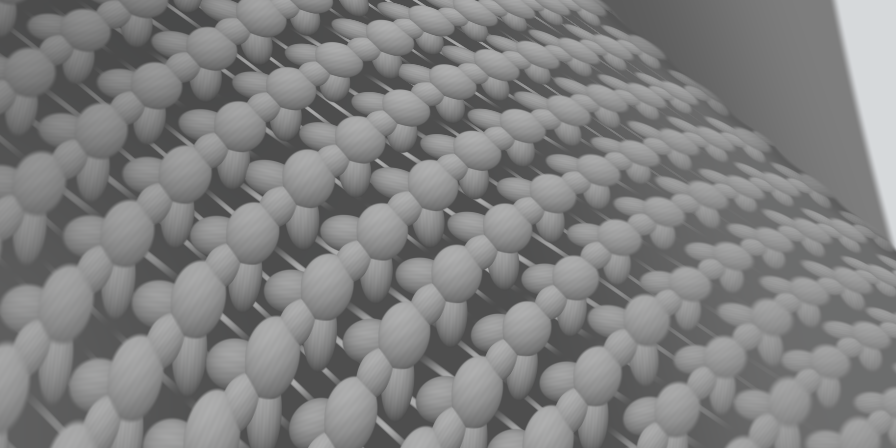
Give the GLSL for this texture, as a WebGL 2 fragment shader.

```glsl
#version 300 es
precision highp float;
// Grey chunky knit seen at an angle: curved ridges of bulging stitches that
// sweep up and flatten toward a diagonal edge, with a plain panel behind.
// A parabola family gives ridge coordinates; ellipsoids in them form stitches.
uniform vec2 u_resolution;
out vec4 outColor;

float hash(vec2 c) {
  return fract(sin(dot(c, vec2(41.3, 289.1))) * 4375.5);
}

// x: signed position along a ridge, y: ridge number (whole on each crest)
vec2 ridgeCoords(vec2 p) {
  float drop = 1.0 - p.y;
  float k = (drop - 0.109) / 0.1016;
  for (int i = 0; i < 12; i++) {
    float bend = 1.51 * pow(0.855, k);
    float d = max(1.354 + 0.1224 * k - p.x, 0.0);
    float err = 0.109 + 0.1016 * k + d * d / bend - drop;
    k -= err / (0.1016 + (0.2448 * d + 0.157 * d * d) / bend);
  }
  return vec2(1.354 + 0.1224 * k - p.x, k);
}

// Lays one lit ellipsoid of yarn over the surface: x height, y tone
void addYarn(inout vec2 surface, vec2 q, vec2 radii, float angle, float lift, float soft) {
  float c = cos(angle), s = sin(angle);
  vec2 l = vec2(c * q.x + s * q.y, c * q.y - s * q.x) / radii;
  float rho = length(l);
  if (rho >= 1.0) return;
  float dome = sqrt(1.0 - rho * rho);
  float z = lift + radii.y * dome;
  vec2 n = vec2(c * l.x - s * l.y, s * l.x + c * l.y);
  float light = dot(vec3(n, dome), normalize(vec3(-0.35, -0.6, 0.7)));
  float fibre = sin(l.y * 23.0 + 2.0 * l.x) * sin(l.y * 9.0 - 3.0 * l.x + lift * 30.0);
  float tone = 0.465 + 0.2 * light + 0.014 * fibre * dome;
  tone *= mix(0.72, 1.0, smoothstep(0.03, 0.36, z));
  float cover = 1.0 - smoothstep(1.0 - soft, 1.0, rho);
  cover *= smoothstep(-0.4 * soft, 0.4 * soft, z - surface.x);
  surface = mix(surface, vec2(z, tone), cover);
}

float knit(vec2 along, float blur) {
  float t = 18.2 * log(1.0 + max(along.x + 0.156, 0.0) / 1.326);
  float k = along.y;

  // Dark valley floor crossed by thin shiny strands
  float strand = smoothstep(0.72, 0.98, sin(t * 17.0 + k * 5.0 + sin(t * 3.1)));
  strand *= 0.5 + 0.5 * sin(t * 2.3 + k * 7.0);
  vec2 surface = vec2(0.0, 0.3 + 0.36 * strand * (1.0 - blur));

  float soft = mix(0.08, 0.35, blur);
  for (int j = -1; j <= 1; j++) {
    float ridge = floor(k + 0.5) + float(j);
    float shifted = t + 0.37 * ridge + 0.3 * hash(vec2(ridge, 3.0));
    for (int i = -1; i <= 1; i++) {
      float stitch = floor(shifted + 0.5) + float(i);
      float vary = hash(vec2(stitch, ridge));
      vec2 q = vec2(shifted - stitch, k - ridge);
      q += 0.07 * (vec2(vary, hash(vec2(ridge, stitch + 9.0))) - 0.5);
      q /= 0.95 + 0.12 * vary;
      // Pair of splayed arms, the fan between them, then the top bulb
      for (float side = -1.0; side < 2.0; side += 2.0)
        addYarn(surface, q - vec2(0.32, 0.25 * side), vec2(0.37, 0.22),
                side * (0.5 + 0.3 * vary), 0.08, soft);
      addYarn(surface, q - vec2(0.48, 0.0), vec2(0.3, 0.2), 0.0, 0.19, soft);
      addYarn(surface, q + vec2(0.05, 0.0), vec2(0.39, 0.32), 0.4 * (vary - 0.5), 0.17, soft);
    }
  }
  return surface.y;
}

void main() {
  vec2 p = gl_FragCoord.xy / u_resolution.y;
  p.x *= 2.0 * u_resolution.y / u_resolution.x;
  vec2 along = ridgeCoords(p);

  // Shallow focus: sharp in the middle, milky toward both sides
  float blur = max(smoothstep(0.35, 1.1, 1.0 - p.x) * 0.6, smoothstep(1.2, 1.9, p.x + 0.3 * p.y));
  float tone = mix(knit(along, blur), 0.56, 0.45 * blur);
  tone *= 1.02 - 0.2 * smoothstep(0.9, 0.0, p.x) * smoothstep(0.1, 1.0, p.y);
  vec3 color = tone * vec3(1.0, 1.002, 1.003);

  // Plain panel behind, and the pale strip past its curved side
  float drop = 1.0 - p.y;
  vec3 panel = vec3(mix(0.36, 0.49, smoothstep(1.35, 1.8, p.x - 0.35 * drop)));
  float rim = p.x - 1.862 - 0.2 * drop - 0.07 * drop * drop;
  panel = mix(panel, vec3(0.84, 0.85, 0.86), smoothstep(-0.012, 0.012, rim));

  // Soft scalloped hem
  float hem = along.x + 0.11 + 0.006 * cos(6.2832 * along.y);
  color *= mix(0.85, 1.0, smoothstep(0.0, 0.06, hem));
  color = mix(panel, color, smoothstep(-0.008, 0.008, hem));
  outColor = vec4(color, 1.0);
}
```
